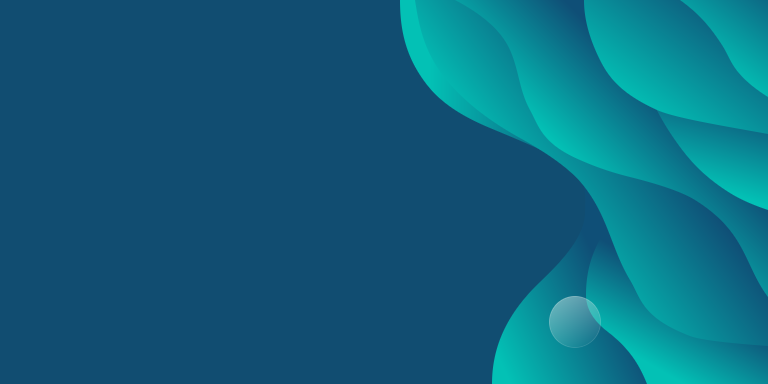
A WebGL 1 fragment shader for this background:

```glsl
precision highp float;

uniform vec2 u_resolution;

// Layout grid: the canvas is 768 by 384 units, y measured down from the top
const float GRID_HEIGHT = 384.0;

const vec3 NAVY = vec3(0.065, 0.302, 0.443);
const vec3 DEEP = vec3(0.060, 0.310, 0.465);
const vec3 AQUA = vec3(0.010, 0.755, 0.710);
const vec3 GLASS = vec3(0.80, 0.90, 0.90);

// Cubic between two knots (y, x, dx/dy), straight beyond them; gives (x, dx/dy)
vec2 segment(float y, vec3 a, vec3 b) {
  float span = b.x - a.x;
  float t = clamp((y - a.x) / span, 0.0, 1.0);
  float rise = (b.y - a.y) / span;
  float c2 = 3.0 * rise - 2.0 * a.z - b.z;
  float c3 = a.z + b.z - 2.0 * rise;
  float x = a.y + span * t * (a.z + t * (c2 + t * c3));
  float slope = a.z + t * (2.0 * c2 + 3.0 * t * c3);
  return vec2(x + slope * (y - a.x - span * t), slope);
}

// Smooth edge through four knots
vec2 curve(float y, vec3 a, vec3 b, vec3 c, vec3 d) {
  if (y < b.x) return segment(y, a, b);
  if (y < c.x) return segment(y, b, c);
  return segment(y, c, d);
}

// Antialiased coverage of everything to the right of an edge
float rightOf(vec2 p, vec2 edge, float pixel) {
  float d = (p.x - edge.x) / sqrt(1.0 + edge.y * edge.y);
  return clamp(d / pixel + 0.5, 0.0, 1.0);
}

// Linear blend from deep blue to aqua along a direction
vec3 sheen(vec2 p, vec2 dir, float dark, float bright) {
  return mix(DEEP, AQUA, clamp((dot(p, dir) - dark) / (bright - dark), 0.0, 1.0));
}

// Translucent disc, brightest at the upper left, with a thin rim
vec3 bubble(vec3 col, vec2 p, vec2 center, float radius, float pixel) {
  vec2 q = (p - center) / radius;
  float d = (length(q) - 1.0) * radius;
  float disc = clamp(0.5 - d / pixel, 0.0, 1.0);
  float rim = 1.0 - smoothstep(0.0, max(1.0, pixel), abs(d + 0.5));
  float light = 0.27 - 0.22 * dot(q, vec2(0.45, 0.89));
  return mix(col, GLASS, disc * clamp(light + 0.12 * rim, 0.0, 1.0));
}

void main() {
  float pixel = GRID_HEIGHT / u_resolution.y;
  vec2 p = vec2(gl_FragCoord.x, u_resolution.y - gl_FragCoord.y) * pixel;
  float y = p.y;
  vec3 col = NAVY;

  // Outer ribbon: upper and lower lobes joined by a dark neck
  vec3 neck = vec3(160.0, 560.0, 1.7);
  vec2 outer = y < neck.x
    ? curve(y, vec3(0.0, 400.0, 0.0), vec3(75.0, 420.0, 0.65), vec3(128.0, 490.0, 2.4), neck)
    : curve(y, neck, vec3(212.0, 585.0, 0.0), vec3(282.0, 540.0, -1.05), vec3(384.0, 492.0, 0.0));
  vec3 upperLobe = sheen(p, vec2(-1.0, 0.0), -585.0, -430.0);
  vec3 lowerLobe = sheen(p, vec2(-0.9, 0.43), -425.0, -295.0);
  vec3 outerColor = mix(upperLobe, lowerLobe, smoothstep(150.0, 200.0, y));
  col = mix(col, outerColor, rightOf(p, outer, pixel));

  // Bottom lobe
  vec2 bottom = curve(y, vec3(230.0, 606.0, -0.7), vec3(295.0, 586.0, 0.0),
                      vec3(332.0, 608.0, 1.3), vec3(384.0, 647.0, 0.4));
  col = mix(col, sheen(p, vec2(-0.5, 0.86), -95.0, -12.0), rightOf(p, bottom, pixel));

  // Long inner ribbon
  vec3 waist = vec3(185.0, 583.0, 0.8);
  vec2 inner = y < waist.x
    ? curve(y, vec3(0.0, 415.0, 0.15), vec3(78.0, 445.0, 0.8), vec3(138.0, 520.0, 1.8), waist)
    : curve(y, waist, vec3(280.0, 630.0, 0.6), vec3(336.0, 690.0, 2.6), vec3(346.0, 768.0, 14.0));
  col = mix(col, sheen(p, vec2(-0.8, 0.6), -445.0, -295.0), rightOf(p, inner, pixel));

  // Central wave
  vec3 turn = vec3(160.0, 580.0, 2.3);
  vec2 center = y < turn.x
    ? curve(y, vec3(0.0, 455.0, 1.9), vec3(50.0, 510.0, 0.45), vec3(110.0, 530.0, 0.55), turn)
    : curve(y, turn, vec3(177.0, 630.0, 4.0), vec3(200.0, 695.0, 1.6), vec3(297.0, 768.0, 0.75));
  col = mix(col, sheen(p, vec2(-0.7, 0.7), -395.0, -288.0), rightOf(p, center, pixel));

  // Right-hand fin
  vec2 fin = curve(y, vec3(100.0, 652.0, 0.45), vec3(140.0, 675.0, 0.7),
                   vec3(193.0, 730.0, 1.6), vec3(210.0, 768.0, 3.0));
  col = mix(col, sheen(p, vec2(-0.3, 0.95), -125.0, -35.0), rightOf(p, fin, pixel));

  // Top lobe and corner lobe
  vec2 top = curve(y, vec3(0.0, 584.0, 0.0), vec3(60.0, 600.0, 0.5),
                   vec3(110.0, 657.0, 2.2), vec3(134.0, 768.0, 5.5));
  col = mix(col, sheen(p, vec2(-0.6, 0.8), -435.0, -295.0), rightOf(p, top, pixel));
  vec2 corner = curve(y, vec3(0.0, 680.0, 1.4), vec3(45.0, 722.0, 0.65),
                      vec3(68.0, 735.0, 0.7), vec3(97.0, 768.0, 1.6));
  col = mix(col, sheen(p, vec2(-0.6, 0.8), -485.0, -375.0), rightOf(p, corner, pixel));

  col = bubble(col, p, vec2(575.0, 322.0), 26.0, pixel);
  gl_FragColor = vec4(col, 1.0);
}
```
